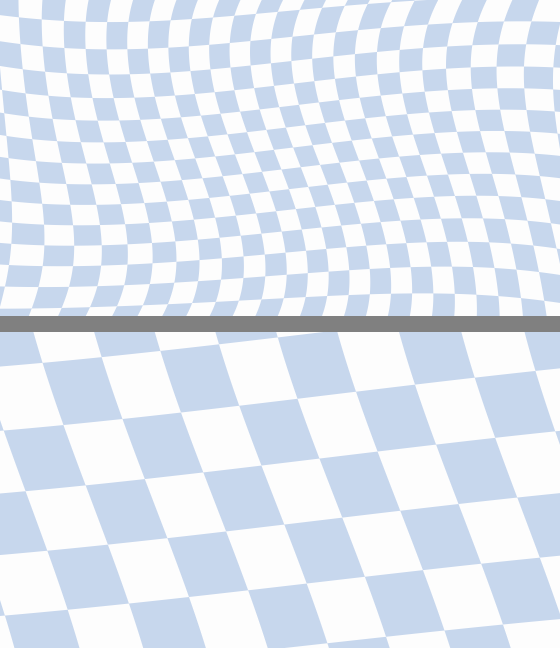
Top: the whole. Bottom: its middle third, enlarged.
Write a WebGL 1 fragment shader that draws this pattern.

```glsl
precision highp float;
// A two-tone checkerboard bent like a waving cloth.
// A smooth bicubic warp turns canvas position into (column, row) counts,
// and the parity of the two counts picks the tone, with filtered edges.

uniform vec2 u_resolution;

#define TINT vec3(0.780, 0.842, 0.930)
#define PAPER vec3(0.992, 0.992, 0.992)
#define OUTER_ANCHOR 0.924
#define INNER_ANCHOR 0.383
#define EDGE_WIDTH 1.0

// Cubic interpolation weights for four symmetric anchors, t in -1..1.
vec4 anchorWeights(float t) {
  float a = OUTER_ANCHOR;
  float b = INNER_ANCHOR;
  float span = 2.0 * (a * a - b * b);
  float outer = (t * t - b * b) / (a * span);
  float inner = (a * a - t * t) / (b * span);
  return vec4(outer * (a - t), inner * (b - t), inner * (b + t), outer * (a + t));
}

// Column and row counts at p; rows are counted downward.
// Each matrix line runs left to right, the lines run bottom to top.
vec2 warpedGrid(vec2 p) {
  mat4 columns = mat4(
    -0.38, 5.20, 14.87, 21.74,
    -0.72, 5.07, 15.38, 22.52,
    -0.21, 6.87, 17.28, 23.49,
     0.11, 7.01, 17.04, 23.15);
  mat4 rows = mat4(
    13.79, 14.00, 14.37, 14.13,
     9.77,  9.86, 10.86, 10.86,
     4.20,  4.08,  5.12,  5.40,
     0.80,  0.72,  1.37,  1.60);
  vec4 across = anchorWeights(p.x);
  vec4 up = anchorWeights(p.y);
  return vec2(dot(across, columns * up), dot(across, rows * up));
}

// Square wave of period 2 per axis: +1 in even cells, -1 in odd ones.
vec2 smoothSquareWave(vec2 cell, vec2 width) {
  vec2 edgeDistance = 0.5 - abs(mod(cell + 0.5, 2.0) - 1.0);
  return clamp(2.0 * edgeDistance / width, -1.0, 1.0);
}

void main() {
  vec2 pixel = 2.0 / u_resolution;
  vec2 p = gl_FragCoord.xy * pixel - 1.0;
  vec2 cell = warpedGrid(p);

  // Footprint of one pixel in cells, for edge smoothing.
  vec2 stepX = warpedGrid(p + vec2(pixel.x, 0.0)) - cell;
  vec2 stepY = warpedGrid(p + vec2(0.0, pixel.y)) - cell;
  vec2 width = EDGE_WIDTH * sqrt(stepX * stepX + stepY * stepY);

  vec2 wave = smoothSquareWave(cell, width);
  float light = 0.5 + 0.5 * wave.x * wave.y;
  gl_FragColor = vec4(mix(TINT, PAPER, light), 1.0);
}
```
